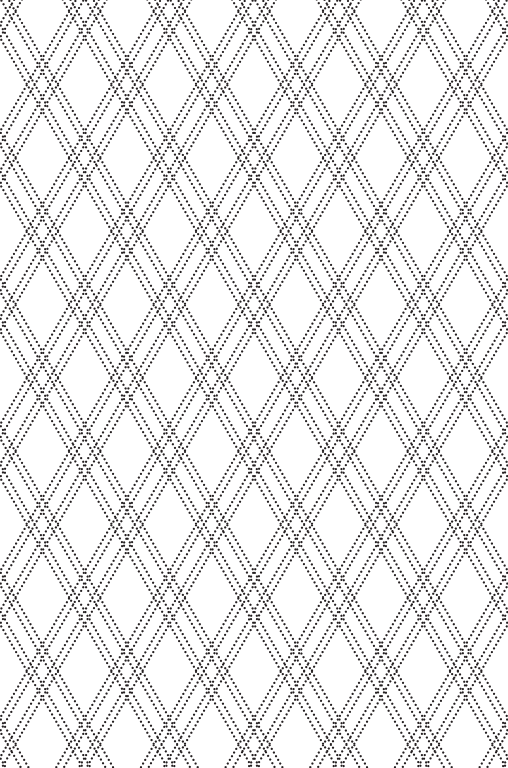
A Shadertoy shader for this pattern:

```glsl
// Dotted argyle lattice: two families of slanted bands cross at 60 degrees.
// Each band holds two pairs of dotted lines; every line is a repeated
// disc measured in slanted (across, along) coordinates.

#define CELLS_ACROSS 6.0      // lattice periods over the canvas width
#define CROSSING_Y 0.768      // height of one crossing, in canvas widths
#define INNER_OFFSET 0.089    // inner lines from band centre, in cells
#define OUTER_OFFSET 0.180    // outer lines from band centre, in cells
#define DOTS_PER_SIDE 20.0    // dots along one rhombus side
#define DOT_RADIUS 0.0128     // in cells
#define INK vec3(0.14, 0.12, 0.125)
#define PAPER vec3(1.0)

const float SIN60 = 0.866025;

// Signed remainder, centred on zero.
float centredFract(float x) {
    return fract(x + 0.5) - 0.5;
}

// Distance to the nearest dot centre of one band; slant is +1 or -1.
float bandDotDistance(vec2 p, float slant) {
    float across = p.x - slant * p.y * 0.5 / SIN60;
    float along = 0.5 * p.x + slant * SIN60 * p.y;
    float alongDot = centredFract(along * DOTS_PER_SIDE) / DOTS_PER_SIDE;
    float nearest = 1.0;
    for (int i = 0; i < 4; i++) {
        float side = (i & 1) == 0 ? 1.0 : -1.0;
        float offset = side * (i < 2 ? INNER_OFFSET : OUTER_OFFSET);
        float acrossLine = centredFract(across - offset) * SIN60;
        nearest = min(nearest, length(vec2(acrossLine, alongDot)));
    }
    return nearest;
}

void mainImage(out vec4 fragColor, in vec2 fragCoord) {
    // Lattice space: one unit per cell, origin on a crossing.
    vec2 p = fragCoord / iResolution.x - vec2(0.5 / CELLS_ACROSS, CROSSING_Y);
    p *= CELLS_ACROSS;
    float pixel = CELLS_ACROSS / iResolution.x;

    // Both band directions, joined and edge-smoothed.
    float dist = min(bandDotDistance(p, 1.0), bandDotDistance(p, -1.0));
    float coverage = clamp(0.5 + (DOT_RADIUS - dist) / pixel, 0.0, 1.0);

    fragColor = vec4(mix(PAPER, INK, coverage), 1.0);
}
```
